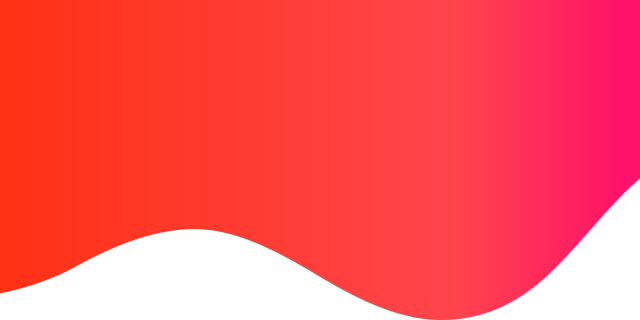
Reproduce this background procedurally as a WebGL 2 fragment shader.

```glsl
#version 300 es
precision highp float;
// A red to pink horizontal gradient above a smooth white wave.

uniform vec2 u_resolution;
out vec4 fragColor;

const vec3 ORANGE_RED = vec3(1.0, 0.195, 0.085);
const vec3 CORAL = vec3(1.0, 0.27, 0.30);
const vec3 HOT_PINK = vec3(1.0, 0.07, 0.415);
const vec3 WHITE = vec3(1.0);

// Wave knots: position, height and slope, in fractions of the canvas
const int KNOTS = 7;
const vec3 WAVE[KNOTS] = vec3[KNOTS](
    vec3(0.0, 0.083, 0.44),
    vec3(0.117, 0.166, 1.1),
    vec3(0.304, 0.284, 0.0),
    vec3(0.495, 0.141, -1.2),
    vec3(0.689, 0.0, 0.0),
    vec3(0.859, 0.146, 1.9),
    vec3(1.0, 0.443, 1.7)
);

float ramp(float from, float to, float x) {
    return clamp((x - from) / (to - from), 0.0, 1.0);
}

// Cubic Hermite curve between two knots: x = height, y = slope
vec2 hermite(vec3 a, vec3 b, float x) {
    float span = b.x - a.x;
    float t = (x - a.x) / span;
    float rise = b.y - a.y;
    float c1 = a.z * span;
    float c2 = 3.0 * rise - (2.0 * a.z + b.z) * span;
    float c3 = (a.z + b.z) * span - 2.0 * rise;
    float height = a.y + t * (c1 + t * (c2 + t * c3));
    float slope = (c1 + t * (2.0 * c2 + 3.0 * t * c3)) / span;
    return vec2(height, slope);
}

vec2 waveAt(float x) {
    vec2 wave = vec2(0.0);
    for (int i = 0; i < KNOTS - 1; i++) {
        if (x >= WAVE[i].x) wave = hermite(WAVE[i], WAVE[i + 1], x);
    }
    return wave;
}

vec3 skyGradient(float x) {
    vec3 warm = mix(ORANGE_RED, CORAL, ramp(0.02, 0.71, x));
    return mix(warm, HOT_PINK, ramp(0.71, 0.975, x));
}

// Coverage below the wave, softened over one pixel across the edge
float waveMask(vec2 uv, vec2 pixel) {
    vec2 wave = waveAt(uv.x);
    float edge = length(vec2(wave.y * pixel.x, pixel.y));
    return clamp(0.5 + (wave.x - uv.y) / edge, 0.0, 1.0);
}

void main() {
    vec2 uv = gl_FragCoord.xy / u_resolution;
    float mask = waveMask(uv, 1.0 / u_resolution);
    fragColor = vec4(mix(skyGradient(uv.x), WHITE, mask), 1.0);
}
```
